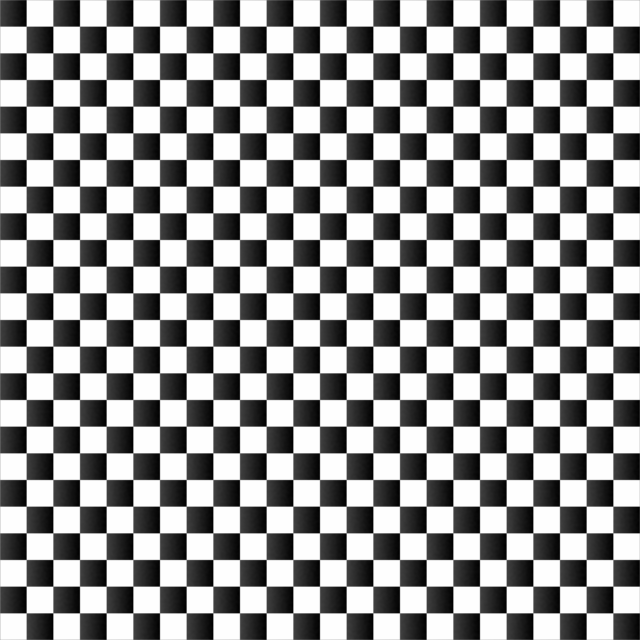
Reproduce this pattern procedurally as a Shadertoy shader.

```glsl
#define CELLS 24.0        // squares across and down, even so it tiles
#define EDGE 0.05         // softness of square borders, in cells
#define WHITE 0.995
#define DARK_LEFT 0.255
#define DARK_RIGHT 0.0
#define GRAIN 0.02        // faint mottling of the dark squares
#define GRAIN_CELLS 192.0 // noise lattice across the canvas
#define TAU 6.2831853

// Signed position from the centre of the nearest even cell, -1 to 1
float evenCellOffset(float x) {
    return mod(x + 0.5, 2.0) - 1.0;
}

// Soft coverage of the cell whose centre lies at offset zero
float cellCover(float offset, float softness) {
    return clamp(0.5 + (0.5 - abs(offset)) / softness, 0.0, 1.0);
}

// One row of shaded squares alternating with white ones
float rowShade(float x, float softness) {
    float offset = evenCellOffset(x);
    float dark = mix(DARK_LEFT, DARK_RIGHT, clamp(offset + 0.5, 0.0, 1.0));
    return mix(WHITE, dark, cellCover(offset, softness));
}

// Unit gradient at a wrapped lattice point
vec2 latticeGradient(vec2 cell) {
    uvec2 k = uvec2(mod(cell, GRAIN_CELLS));
    uint h = k.x * 1597u + k.y * 51749u;
    h = (h ^ (h >> 7u)) * 73133u;
    h = (h ^ (h >> 13u)) * 39119u;
    float angle = TAU * float((h >> 8u) & 1023u) / 1024.0;
    return vec2(cos(angle), sin(angle));
}

float gradientNoise(vec2 p) {
    vec2 i = floor(p), f = p - i;
    vec2 s = f * f * (3.0 - 2.0 * f);
    vec2 e = vec2(1.0, 0.0);
    float a = dot(latticeGradient(i), f);
    float b = dot(latticeGradient(i + e.xy), f - e.xy);
    float c = dot(latticeGradient(i + e.yx), f - e.yx);
    float d = dot(latticeGradient(i + e.xx), f - e.xx);
    return mix(mix(a, b, s.x), mix(c, d, s.x), s.y);
}

void mainImage(out vec4 fragColor, in vec2 fragCoord) {
    vec2 uv = fragCoord / iResolution.xy;
    vec2 p = uv * CELLS;
    float softness = max(EDGE, CELLS / min(iResolution.x, iResolution.y));

    // Checkerboard: odd rows start dark, even rows are shifted by one cell
    float evenRow = cellCover(evenCellOffset(p.y), softness);
    float shade = mix(rowShade(p.x, softness), rowShade(p.x + 1.0, softness), evenRow);

    // Mottling fades out on the white squares
    shade += GRAIN * gradientNoise(uv * GRAIN_CELLS) * (1.0 - shade);

    fragColor = vec4(vec3(clamp(shade, 0.0, 1.0)), 1.0);
}
```
